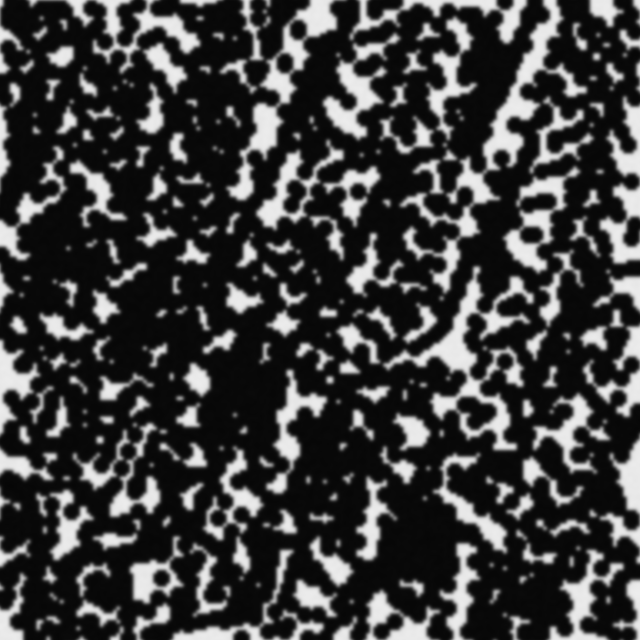
Give the GLSL for this texture, as a Shadertoy shader.

```glsl
#define GRID 192.0          // cells across the canvas
#define DOT_CHANCE 0.070    // share of cells that seed a dark dot
#define SOFTNESS 0.60       // blur radius in cells
#define MOTTLE 0.035        // faint grain in both tones
#define DARK 0.032
#define LIGHT 0.915

float hash(vec2 p) {
    return fract(sin(dot(p, vec2(127.1, 311.7))) * 43758.5453);
}

// Dots are seeded only inside the canvas, so the rim stays lighter
bool hasSeed(vec2 cell) {
    bool inside = all(greaterThanEqual(cell, vec2(0.0))) && all(lessThan(cell, vec2(GRID)));
    return inside && hash(cell + 17.0) < DOT_CHANCE;
}

// Widen each set bit of a row by one cell to both sides
int widen(int bits) {
    return bits | (bits << 1) | (bits >> 1);
}

void mainImage(out vec4 fragColor, in vec2 fragCoord) {
    vec2 pos = fragCoord / iResolution.xy * GRID;
    vec2 base = floor(pos);

    // Seeds of the 9 x 9 neighbourhood, one bit mask per row
    int narrowRow[9];
    int wideRow[9];
    for (int y = 0; y < 9; y++) {
        int bits = 0;
        for (int x = 0; x < 9; x++) {
            if (hasSeed(base + vec2(x - 4, y - 4))) bits |= 1 << (x + 1);
        }
        narrowRow[y] = widen(bits);
        wideRow[y] = widen(narrowRow[y]);
    }

    // Gaussian blur over the cells left free by the rounded dots
    float light = 0.0;
    float grain = 0.0;
    float total = 0.0;
    for (int y = 2; y < 7; y++) {
        int covered = narrowRow[y - 2] | wideRow[y - 1] | wideRow[y]
                    | wideRow[y + 1] | narrowRow[y + 2];
        for (int x = 2; x < 7; x++) {
            vec2 cell = base + vec2(x - 4, y - 4);
            vec2 offset = (pos - cell - 0.5) / SOFTNESS;
            float weight = exp(-0.5 * dot(offset, offset));
            bool isFree = (covered & (1 << (x + 1))) == 0;
            light += isFree ? weight : 0.0;
            grain += weight * (hash(cell + 431.0) - 0.5);
            total += weight;
        }
    }
    light /= total;
    grain *= MOTTLE / total;

    float tone = mix(DARK, LIGHT, light) + grain * mix(0.5, 1.0, light);
    fragColor = vec4(vec3(tone), 1.0);
}
```
